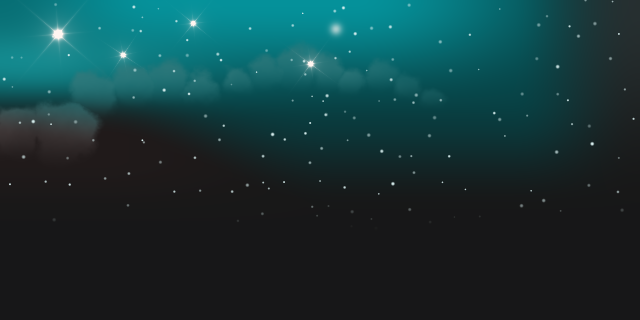
Give the GLSL for this background, as a WebGL 2 fragment shader.

```glsl
#version 300 es
precision highp float;

uniform vec2 u_resolution;
out vec4 outColor;

// Sky colours
const vec3 GROUND = vec3(0.092, 0.092, 0.093);
const vec3 WARM_DARK = vec3(0.125, 0.102, 0.102);
const vec3 DEEP_TEAL = vec3(0.03, 0.25, 0.262);
const vec3 BRIGHT_TEAL = vec3(0.02, 0.57, 0.605);
const vec3 POOL_TEAL = vec3(0.08, 0.56, 0.58);
const vec3 EDGE_GREY = vec3(0.15, 0.185, 0.19);

// Cloud settings
const vec3 CLOUD_TEAL = vec3(0.19, 0.47, 0.48);
const vec3 CLOUD_BROWN = vec3(0.32, 0.285, 0.285);
const float CLOUD_OPACITY = 0.75;
const float CLOUD_RAGGED = 0.075;
const int PUFF_COUNT = 14;
const vec3 PUFFS[PUFF_COUNT] = vec3[](  // centre, radius
  vec3(0.05, 0.58, 0.09), vec3(0.20, 0.58, 0.11), vec3(0.29, 0.70, 0.08),
  vec3(0.42, 0.73, 0.075), vec3(0.52, 0.745, 0.08), vec3(0.625, 0.72, 0.06),
  vec3(0.74, 0.745, 0.05), vec3(0.83, 0.77, 0.06), vec3(0.925, 0.785, 0.075),
  vec3(1.03, 0.765, 0.058), vec3(1.10, 0.745, 0.05), vec3(1.185, 0.76, 0.052),
  vec3(1.28, 0.72, 0.042), vec3(1.345, 0.69, 0.035));

// Star settings
const vec3 STAR_WHITE = vec3(0.86, 0.95, 0.95);
const float STAR_CELL = 0.095;
const float STAR_RADIUS = 0.0085;
const vec3 FLARE_WHITE = vec3(1.0, 0.96, 0.94);
const int FLARE_COUNT = 4;
const vec4 FLARES[FLARE_COUNT] = vec4[](  // centre, size, tilt
  vec4(0.182, 0.893, 1.0, 0.08), vec4(0.385, 0.828, 0.5, 0.2),
  vec4(0.604, 0.927, 0.5, 0.1), vec4(0.971, 0.80, 0.55, 0.15));
const vec2 SOFT_ORB = vec2(1.05, 0.909);

float hash(vec2 p) {
  return fract(sin(dot(p, vec2(127.1, 311.7))) * 43758.5453);
}

float noise(vec2 p) {
  vec2 i = floor(p), f = fract(p);
  f = f * f * (3.0 - 2.0 * f);
  return mix(mix(hash(i), hash(i + vec2(1, 0)), f.x),
             mix(hash(i + vec2(0, 1)), hash(i + vec2(1, 1)), f.x), f.y);
}

float fbm(vec2 p) {
  float sum = 0.0, gain = 0.5;
  for (int i = 0; i < 5; i++) {
    sum += gain * noise(p);
    p = p * 2.03 + 7.1;
    gain *= 0.5;
  }
  return sum;
}

vec3 sky(vec2 p) {
  float toRight = smoothstep(0.3, 1.05, p.x);
  float horizon = mix(0.58, 0.34, toRight);
  float lift = smoothstep(horizon, horizon + mix(0.18, 0.36, toRight), p.y);
  float warm = (1.0 - smoothstep(0.3, 1.1, p.x)) * smoothstep(0.3, 0.5, p.y);
  vec3 col = mix(mix(GROUND, WARM_DARK, warm), DEEP_TEAL, lift);
  float top = smoothstep(0.62, 1.0, p.y) * (1.0 - smoothstep(1.1, 2.0, p.x));
  col = mix(col, BRIGHT_TEAL, top * mix(0.55, 1.0, smoothstep(0.0, 0.5, p.x)));
  vec2 d = (p - vec2(0.05, 0.81)) / vec2(0.5, 0.11);
  col = mix(col, POOL_TEAL, 0.9 * exp(-dot(d, d)) * lift);
  vec3 edge = mix(GROUND, EDGE_GREY, smoothstep(0.35, 1.0, p.y));
  return mix(col, edge, smoothstep(1.6, 2.0, p.x));
}

// Puffs with ragged rims, dissolving towards their undersides
float cloudCover(vec2 p) {
  float ragged = (fbm(p * 16.0) - 0.48) * CLOUD_RAGGED;
  float cover = 0.0;
  for (int i = 0; i < PUFF_COUNT; i++) {
    vec2 d = p - PUFFS[i].xy;
    float r = PUFFS[i].z;
    float body = smoothstep(-0.012, 0.025, r - length(d) + ragged);
    cover = max(cover, body * smoothstep(-1.1 * r, 0.6 * r, d.y));
  }
  return cover * (0.65 + 0.7 * fbm(p * 9.0 + 3.0)) * (1.0 - 0.6 * smoothstep(1.0, 1.4, p.x));
}

// One jittered star per occupied cell
float starLayer(vec2 p, float cell, float density, float seed) {
  vec2 id = floor(p / cell);
  vec2 jitter = 0.15 + 0.7 * vec2(hash(id + seed), hash(id + seed + 19.7));
  float size = hash(id + seed + 41.3);
  float radius = STAR_RADIUS * mix(0.45, 1.0, size);
  float dist = length(p - (id + jitter) * cell);
  float present = step(hash(id + seed + 73.9), density);
  float shine = mix(0.35, 1.0, hash(id + seed + 97.1));
  return present * shine * smoothstep(radius, 0.15 * radius, dist);
}

float flare(vec2 d, float size, float tilt) {
  float r = length(d) / size;
  float light = 1.2 * exp(-r * r * 4500.0) + 0.4 * exp(-r * 32.0);
  for (int i = 0; i < 4; i++) {
    float a = tilt + float(i) * 0.7854;
    vec2 q = abs(mat2(cos(a), -sin(a), sin(a), cos(a)) * d) / size;
    float reach = mix(0.025, 0.045, float(i % 2));
    light += 0.6 * exp(-q.y / 0.0025 - q.x / reach);
  }
  return light;
}

void main() {
  vec2 p = gl_FragCoord.xy / u_resolution.y;
  vec3 col = sky(p);
  vec3 cloud = mix(CLOUD_BROWN, CLOUD_TEAL, smoothstep(0.58, 0.74, p.y + 0.15 * p.x));
  col = mix(col, cloud, clamp(cloudCover(p) * CLOUD_OPACITY, 0.0, 1.0));

  // Scattered stars, denser along the middle
  float middle = exp(-pow((p.x - 1.05) / 0.28, 2.0));
  float stars = starLayer(p, STAR_CELL, 0.62, 5.0);
  stars = max(stars, starLayer(p, STAR_CELL * 0.7, 0.1 + 0.4 * middle, 31.0));
  col = mix(col, STAR_WHITE, stars * smoothstep(0.27, 0.43, p.y));

  // Flares and the soft orb
  float light = 0.65 * exp(-pow(length(p - SOFT_ORB) / 0.018, 2.0));
  for (int i = 0; i < FLARE_COUNT; i++)
    light += flare(p - FLARES[i].xy, FLARES[i].z, FLARES[i].w);
  col = mix(col, FLARE_WHITE, clamp(light, 0.0, 1.0));
  outColor = vec4(col, 1.0);
}
```
